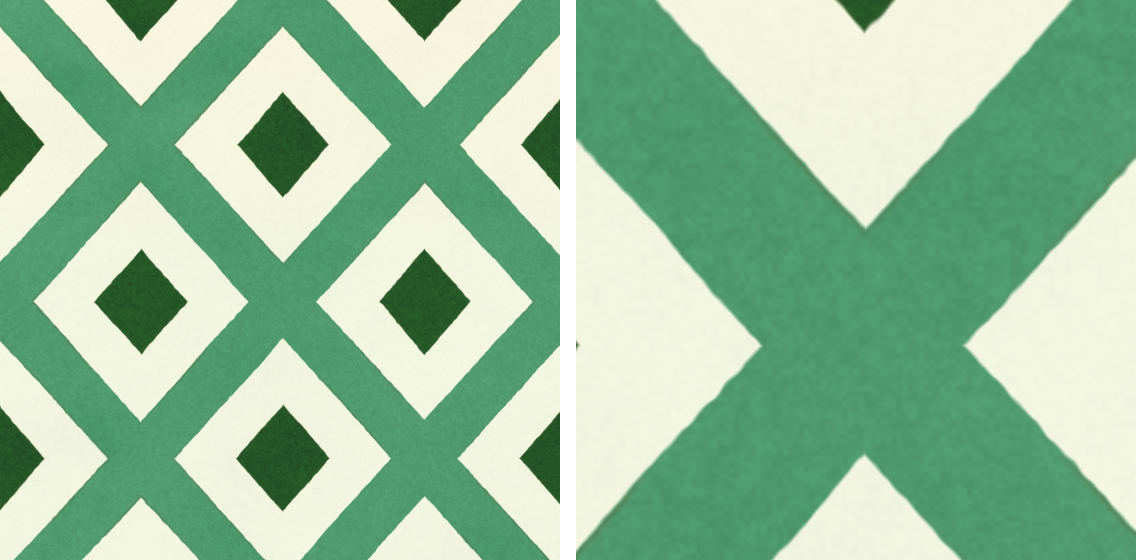
Left, the full canvas; right, a detail of the centre.
Write a Shadertoy shader that draws this pattern.

```glsl
// Woven rug: cream diamonds with dark green hearts on a green diagonal trellis.

#define PERIOD      vec2(0.5065, 0.5600)  // spacing of one staggered pair
#define ANCHOR      vec2(0.5050, 0.7415)  // centre of one diamond
#define CREAM_HALF  vec2(0.1925, 0.2125)
#define HEART_HALF  vec2(0.0825, 0.0945)
#define SIZE_VARY   0.006
#define EDGE_WOBBLE 0.0024
#define EDGE_SOFT   0.0016
#define PILE_GRAIN  0.09
#define GREEN       vec3(0.310, 0.605, 0.430)
#define CREAM       vec3(0.950, 0.962, 0.872)
#define HEART       vec3(0.145, 0.335, 0.155)

float hash(vec2 p) {
    vec3 q = fract(vec3(p.xyx) * 0.1031);
    q += dot(q, q.yzx + 33.33);
    return fract((q.x + q.y) * q.z);
}

float noise(vec2 p) {
    vec2 i = floor(p), f = fract(p);
    f = f * f * (3.0 - 2.0 * f);
    return mix(mix(hash(i), hash(i + vec2(1, 0)), f.x),
               mix(hash(i + vec2(0, 1)), hash(i + vec2(1, 1)), f.x), f.y);
}

float fbm(vec2 p) {
    float sum = 0.0, amp = 0.5;
    for (int i = 0; i < 4; i++) {
        sum += amp * noise(p);
        p = p * 2.03 + 17.3;
        amp *= 0.5;
    }
    return sum / 0.9375;
}

// Signed distance to the sides of a diamond with the given half diagonals
float diamond(vec2 p, vec2 halfSize) {
    p = abs(p) / halfSize;
    return (p.x + p.y - 1.0) * halfSize.x * halfSize.y / length(halfSize);
}

float coverage(float d, float soft) {
    return 1.0 - smoothstep(-soft, soft, d);
}

void mainImage(out vec4 fragColor, in vec2 fragCoord) {
    vec2 uv = fragCoord / iResolution.y;
    float soft = max(EDGE_SOFT, 0.8 / iResolution.y);

    // Hand-cut edges: slow drift plus a little tuft roughness
    vec2 drift = vec2(noise(uv * 13.0 + 40.0), noise(uv * 13.0 + 80.0)) - 0.5;
    vec2 tuft = vec2(noise(uv * 130.0 + 60.0), noise(uv * 130.0 + 90.0)) - 0.5;
    vec2 p = uv + EDGE_WOBBLE * (drift + 0.7 * tuft);

    // Nearest diamond of two interleaved grids
    vec2 g = (p - ANCHOR) / PERIOD;
    vec2 idA = floor(g + 0.5);
    vec2 idB = floor(g) + 0.5;
    vec2 offA = abs(g - idA), offB = abs(g - idB);
    vec2 id = offA.x + offA.y < offB.x + offB.y ? idA : idB;
    vec2 local = (g - id) * PERIOD;

    // Each diamond is cut slightly differently
    vec2 vary = vec2(hash(id * 2.0 + 31.0), hash(id * 2.0 + 57.0)) - 0.5;
    float dCream = diamond(local, CREAM_HALF + SIZE_VARY * vary);
    float dHeart = diamond(local, HEART_HALF + 0.6 * SIZE_VARY * vary.yx);

    // Pile texture: fine tufts and broad brushed patches
    float grain = 0.6 * noise(uv * 310.0) + 0.4 * noise(uv * 150.0 + 9.0) - 0.5;
    float patches = fbm(uv * vec2(7.0, 9.0) + 3.0) - 0.5;
    float brushed = smoothstep(0.75, 0.1, uv.x) * smoothstep(0.05, 0.5, abs(uv.y - 0.4));

    vec3 green = GREEN * (1.0 + PILE_GRAIN * 1.3 * grain);
    green += vec3(0.10, 0.07, 0.08) * patches * (0.5 + brushed);
    vec3 cream = CREAM * (1.0 + 0.25 * PILE_GRAIN * grain + 0.025 * patches);
    cream += vec3(0.02, 0.0, -0.005) * smoothstep(0.5, 1.0, uv.y);
    vec3 heart = HEART * (1.0 + 3.0 * PILE_GRAIN * grain + 0.2 * patches);

    // Layers, with a faint carved groove just outside the cream
    float groove = exp(-pow((dCream - 0.002) / 0.0018, 2.0));
    groove *= smoothstep(0.35, 0.75, noise(uv * 9.0 + 21.0));
    vec3 col = mix(green, vec3(0.36, 0.46, 0.30), 0.45 * groove);
    col = mix(col, cream, coverage(dCream, soft));
    float rim = exp(-pow(dHeart / 0.0025, 2.0));
    heart = mix(heart, vec3(0.29, 0.41, 0.22), 0.4 * rim);
    col = mix(col, heart, coverage(dHeart, soft));

    fragColor = vec4(clamp(col, 0.0, 1.0), 1.0);
}
```
